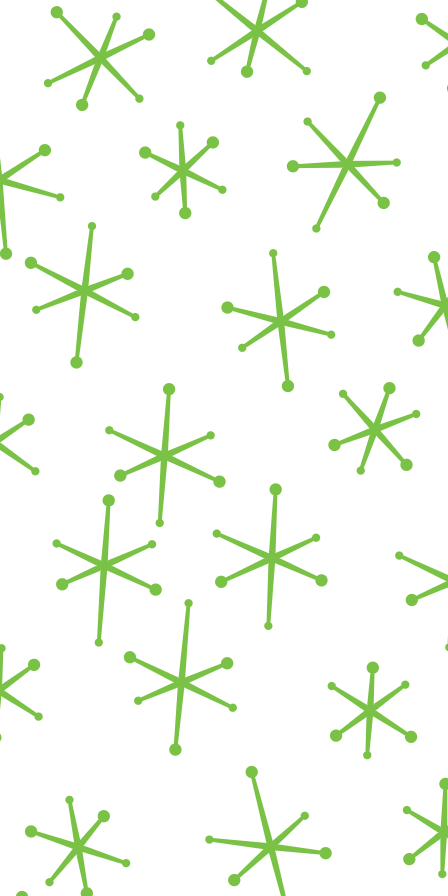
Write a WebGL 2 fragment shader that draws this pattern.

```glsl
#version 300 es
precision highp float;
// Scattered green six-armed starbursts with alternating large and small round tips on white.

uniform vec2 u_resolution;
out vec4 outColor;

// All sizes are fractions of the canvas width.
#define CELL vec2(0.40, 0.292)
#define JITTER 0.09
#define CORE_HALF_WIDTH 0.0076
#define TIP_HALF_WIDTH 0.0042
#define BIG_BALL 0.0137
#define SMALL_BALL 0.0092
#define MAX_TILT 0.45
#define SEED 7.0
#define GREEN vec3(0.48, 0.76, 0.27)
#define WHITE vec3(1.0)

const float PI = 3.14159265;

float hash(vec2 p, float salt) {
    vec3 q = fract(vec3(p.xyx + salt * 3.17 + SEED) * vec3(0.1031, 0.1030, 0.0973));
    q += dot(q, q.yzx + 33.33);
    return fract((q.x + q.y) * q.z);
}

// One arm: a bar narrowing outward, ending in a ball.
float armDistance(vec2 p, vec2 tip, float ball) {
    float along = clamp(dot(p, tip) / dot(tip, tip), 0.0, 1.0);
    float bar = length(p - tip * along) - mix(CORE_HALF_WIDTH, TIP_HALF_WIDTH, along);
    return min(bar, length(p - tip) - ball);
}

// Three crossing axes; each star is tall, small or wide.
float starDistance(vec2 p, vec2 cell) {
    float kind = hash(cell, 1.0);
    vec3 angles = vec3(24.0, 86.0, 155.0);
    vec3 lengths = vec3(0.118, 0.168, 0.134);
    if (kind > 0.68) {
        angles = vec3(36.0, 86.0, 147.0);
        lengths = vec3(0.097, 0.108, 0.107);
    } else if (kind > 0.34) {
        angles = vec3(33.0, 76.0, 141.0);
        lengths = vec3(0.128, 0.108, 0.140);
    }

    // Mostly upright, often half turned, now and then tilted further.
    float lean = 2.0 * hash(cell, 2.0) - 1.0;
    float turn = MAX_TILT * lean * lean * lean + PI * step(0.5, hash(cell, 3.0));

    float d = 1.0;
    for (int k = 0; k < 6; k++) {
        int axis = k % 3;
        float angle = radians(angles[axis]) + PI * float(k / 3) + turn;
        float reach = lengths[axis] * mix(0.86, 1.06, hash(cell, 4.0 + float(k)));
        float ball = k % 2 == 0 ? BIG_BALL : SMALL_BALL;
        d = min(d, armDistance(p, reach * vec2(cos(angle), sin(angle)), ball));
    }
    return d;
}

// Nearest star on a jittered grid with every other row shifted by half a cell.
float patternDistance(vec2 p) {
    float d = 1.0;
    float baseRow = floor(p.y / CELL.y);
    for (int j = -1; j <= 1; j++) {
        float row = baseRow + float(j);
        float shift = 0.5 * mod(row, 2.0);
        float baseColumn = floor(p.x / CELL.x - shift);
        for (int i = -1; i <= 1; i++) {
            vec2 cell = vec2(baseColumn + float(i), row);
            vec2 center = (cell + vec2(0.5 + shift, 0.5)) * CELL;
            center += JITTER * (vec2(hash(cell, 11.0), hash(cell, 12.0)) - 0.5);
            d = min(d, starDistance(p - center, cell));
        }
    }
    return d;
}

void main() {
    vec2 p = gl_FragCoord.xy / u_resolution.x;
    float coverage = clamp(0.5 - patternDistance(p) * u_resolution.x, 0.0, 1.0);
    outColor = vec4(mix(WHITE, GREEN, coverage), 1.0);
}
```
